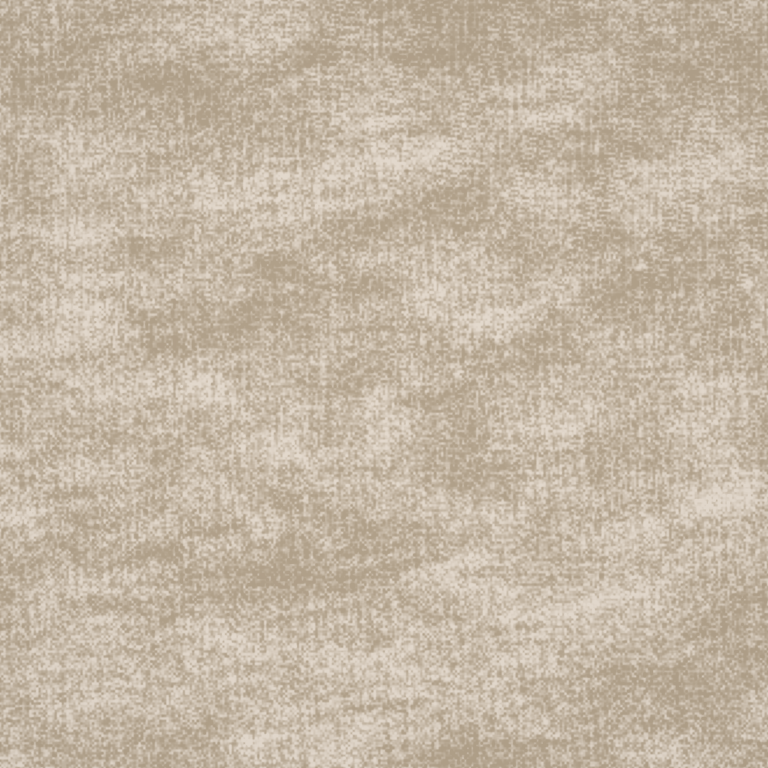
Reproduce this texture procedurally as a WebGL 2 fragment shader.

```glsl
#version 300 es
precision highp float;
// Worn beige woven cloth with pale brushed patches and fine speckled threads.

uniform vec2 u_resolution;
out vec4 fragColor;

float hash(vec2 p) {
  return fract(sin(dot(p, vec2(127.1, 311.7))) * 43758.5453);
}

float noise(vec2 p) {
  vec2 cell = floor(p);
  vec2 f = fract(p);
  f = f * f * (3.0 - 2.0 * f);
  float low = mix(hash(cell), hash(cell + vec2(1.0, 0.0)), f.x);
  float high = mix(hash(cell + vec2(0.0, 1.0)), hash(cell + vec2(1.0, 1.0)), f.x);
  return mix(low, high, f.y);
}

float fbm(vec2 p) {
  float sum = 0.0;
  float amplitude = 0.5;
  for (int i = 0; i < 5; i++) {
    sum += amplitude * noise(p);
    p = p * 2.03 + vec2(17.3, 9.1);
    amplitude *= 0.55;
  }
  return sum / 1.055;
}

void main() {
  vec2 uv = gl_FragCoord.xy / u_resolution;

  // Ragged patches, wider than tall and rising slightly to the right
  vec2 warp = vec2(fbm(uv * 14.0 + 3.7), fbm(uv * 14.0 + 41.2)) - 0.5;
  vec2 p = uv + warp * vec2(0.08, 0.035);
  p.y -= 0.10 * p.x;
  float patches = fbm(p * vec2(8.5, 15.0) + 5.0) - 0.5;

  // Thin horizontal brush streaks
  float streaks = fbm(p * vec2(14.0, 75.0) + 23.0) - 0.5;

  // Woven threads, broken along their length
  float warpThread = noise(uv * vec2(270.0, 32.0) + 71.0) - 0.5;
  float weftThread = noise(uv * vec2(40.0, 260.0) + 133.0) - 0.5;

  // Speckle of single stitches
  float grain = noise(uv * vec2(330.0, 310.0) + 11.0) - 0.5;
  float clumps = noise(uv * vec2(170.0, 190.0) + 57.0) - 0.5;

  float tone = 0.43 + 1.05 * patches + 0.58 * streaks
             + 0.26 * warpThread + 0.20 * weftThread
             + 0.84 * grain + 0.30 * clumps;
  tone = smoothstep(-0.12, 1.12, tone);

  // Dark ground to pale pile, with a faint falloff at the border
  vec3 color = mix(vec3(0.685, 0.622, 0.533), vec3(0.882, 0.842, 0.795), tone);
  color *= 1.01 - 0.06 * dot(uv - 0.5, uv - 0.5);
  fragColor = vec4(color, 1.0);
}
```
